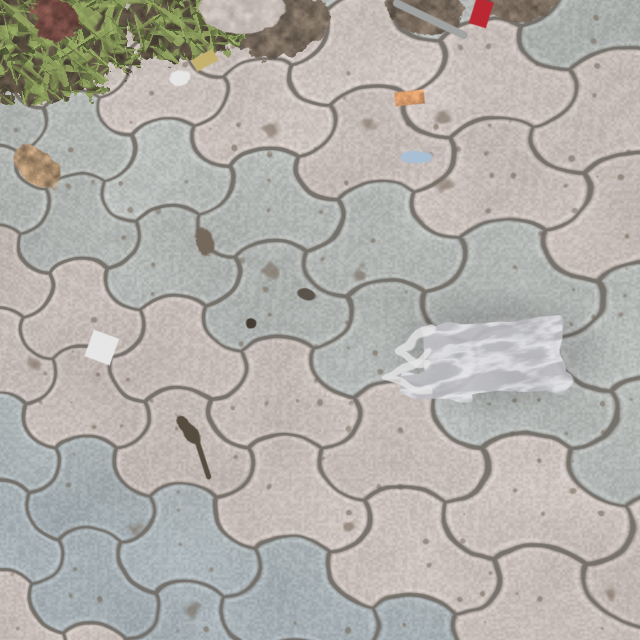
Reproduce this texture procedurally as a three.js fragment shader.

```glsl
// Weathered three-lobed paving stones in perspective, with grass and litter.
// A projective map leads to a hexagonal lattice with edges bent into arcs;
// noise wears the stones, and ellipses, boxes and strokes form the objects.
varying vec2 vUv;

// Projective lattice: column step, row step, origin (y runs downward)
const vec3 COLUMN = vec3(0.1326, 0.034, -0.05);
const vec3 ROW = vec3(0.00385, 0.1279, -0.014);
const vec3 ORIGIN = vec3(0.1198, 0.356, 1.0);
const float HEX = 0.866025;
const float LOBE = 0.2725;   // lobe centre from stone centre
const float RADIUS = 0.3675; // lobe radius
const float ARC_COS = 0.619; // cosine of half the arc
const float JOINT = 0.012;
const float SOFT = 0.0016;
const vec3 PINK = vec3(0.775, 0.735, 0.715);
const vec3 GREY = vec3(0.695, 0.71, 0.7);
const vec3 BLUE = vec3(0.63, 0.675, 0.7);
const vec3 GROUT = vec3(0.43, 0.41, 0.385);
const vec3 SOIL = vec3(0.34, 0.3, 0.25);
const vec3 GRASS = vec3(0.47, 0.53, 0.31);
const vec3 DIRT = vec3(0.46, 0.41, 0.36);
const vec3 PAPER = vec3(0.9);
const vec3 PLASTIC = vec3(0.81, 0.81, 0.83);

vec2 p;   // canvas point
vec3 col; // colour so far

float hash(vec2 v) { return fract(sin(dot(v, vec2(127.1, 311.7))) * 43758.55); }

float noise(vec2 v) {
  vec2 i = floor(v), f = fract(v);
  f = f * f * (3.0 - 2.0 * f);
  return mix(mix(hash(i), hash(i + vec2(1, 0)), f.x),
             mix(hash(i + vec2(0, 1)), hash(i + 1.0), f.x), f.y);
}

float fbm(vec2 v) {
  float sum = 0.0, amp = 0.5;
  for (int k = 0; k < 4; k++) { sum += amp * noise(v); v = v * 2.03 + 7.1; amp *= 0.5; }
  return sum;
}

vec2 wobble(float f) { return vec2(noise(p * f), noise(p * f + 9.0)) - 0.5; }

vec2 turn(vec2 v, float a) { return vec2(cos(a) * v.x + sin(a) * v.y, cos(a) * v.y - sin(a) * v.x); }

void paint(vec3 c, float mask) { col = mix(col, c, mask); }

// Shapes: s holds centre and radii, or both ends of a stroke
float blob(vec4 s, float a, float rough) {
  float e = SOFT / min(s.z, s.w);
  return 1.0 - smoothstep(1.0 - e, 1.0 + e, length(turn(p - s.xy, a) / s.zw) + rough * (fbm(p * 70.0) - 0.47));
}

float box(vec4 s, float a) {
  vec2 d = abs(turn(p - s.xy, a)) - s.zw;
  return 1.0 - smoothstep(-SOFT, SOFT, max(d.x, d.y));
}

float stroke(vec4 s, float w) {
  vec2 v = s.zw - s.xy, d = p - s.xy;
  return 1.0 - smoothstep(w - SOFT, w + SOFT, length(d - v * clamp(dot(d, v) / dot(v, v), 0.0, 1.0)));
}

float arc(vec2 v, vec2 n) {
  float l = length(v);
  return -dot(v, n) > ARC_COS * l ? abs(l - RADIUS) : 1.0;
}

// Distance to the joint, then column and row of the stone
vec3 paver(vec2 q) {
  vec2 cell = vec2(2.0 * HEX, 1), c = cell * floor(q / cell + 0.5), c2 = cell * (floor(q / cell) + 0.5);
  if (length(q - c2) < length(q - c)) c = c2;
  vec2 d = q - c, owner = c;
  float joint = 1.0;
  for (int k = 0; k < 3; k++) {
    float a = 1.570796 + float(k) * 2.094395;
    vec2 n = vec2(cos(a), sin(a)), outer = d - n * (1.0 - LOBE);
    if (length(outer) < RADIUS) owner = c + n;
    joint = min(joint, min(arc(outer, n), arc(d + n * LOBE, n)));
  }
  float i = floor(owner.x / HEX + 0.5);
  return vec3(joint, i, floor(owner.y - 0.5 * i + 0.5));
}

void paving() {
  vec3 h = vec3(p, 1);
  vec2 ij = vec2(dot(h, cross(ROW, ORIGIN)), dot(h, cross(ORIGIN, COLUMN))) / dot(h, cross(COLUMN, ROW));
  vec3 s = paver(vec2(ij.x * HEX, ij.y + 0.5 * ij.x) + 0.018 * wobble(45.0));
  // Two rows of each colour in turn
  vec3 cool = mix(GREY, BLUE, 0.8 * smoothstep(0.65, 1.25, p.y + 0.35 * (1.0 - p.x)));
  col = mod(s.z + 1.0, 4.0) < 2.0 ? cool : PINK;
  col += 0.035 * (hash(s.yz) - 0.5) + 0.1 * (fbm(p * 9.0) - 0.47) + 0.09 * (noise(p * 260.0) - 0.5);
  // Scattered stains and specks
  for (int k = 0; k < 2; k++) {
    vec2 g = p * (8.0 + 15.0 * float(k)), id = floor(g) + 31.0 * float(k);
    float d = length(fract(g) - 0.3 - 0.4 * vec2(hash(id), hash(id + 5.3))) + 0.12 * (noise(p * 90.0) - 0.5);
    paint(DIRT, step(0.66, hash(id + 2.7)) * (1.0 - smoothstep(0.02, 0.13, d)) * 0.6);
  }
  // Worn pale rim and dark joint
  float w = JOINT * (0.65 + 0.8 * noise(p * 24.0));
  col += 0.045 * smoothstep(0.015, 0.035, s.x) * (1.0 - smoothstep(0.04, 0.075, s.x));
  paint(GROUT, 0.25 * (1.0 - smoothstep(w, w + 0.03, s.x)));
  paint(GROUT, 0.85 * (1.0 - smoothstep(w - 0.006, w + 0.012, s.x)));
}

void verge(float tone) {
  paint(DIRT * tone, max(blob(vec4(0.43, 0.03, 0.08, 0.06), 0.0, 0.5), blob(vec4(0.665, 0.01, 0.06, 0.045), 0.3, 0.4)));
  paint(DIRT * tone, blob(vec4(0.81, 0, 0.06, 0.034), 0.0, 0.4));
  // Layers of blades in turned grids
  vec3 turf = SOIL * tone;
  for (int k = 0; k < 5; k++) {
    vec2 q = turn(p, float(k) * 1.25 + 0.4) * vec2(150, 32) + 13.0 * float(k);
    turf = mix(turf, GRASS * (0.6 + 0.75 * hash(floor(q))), 0.85 * smoothstep(0.6, 0.75, noise(q)));
  }
  paint(turf, max(blob(vec4(0.052, 0.05, 0.165, 0.112), 0.0, 0.6), blob(vec4(0.285, 0.03, 0.098, 0.068), 0.0, 0.6)));
  paint(PINK * (0.6 + 0.4 * tone), blob(vec4(0.378, 0.014, 0.066, 0.038), 0.0, 0.2));
  paint(vec3(0.46, 0.3, 0.27) * tone, blob(vec4(0.085, 0.03, 0.038, 0.03), 0.6, 0.9));
}

void litter(float tone) {
  // Droppings, leaf and twigs
  paint(SOIL * 0.8, max(blob(vec4(0.393, 0.506, 0.008, 0.008), 0.0, 0.6), 0.8 * blob(vec4(0.479, 0.46, 0.014, 0.009), 0.3, 0.4)));
  paint(DIRT, blob(vec4(0.32, 0.377, 0.013, 0.024), -0.4, 0.7));
  paint(vec3(0.66, 0.55, 0.43) * tone, blob(vec4(0.058, 0.26, 0.043, 0.025), 0.65, 0.5));
  paint(SOIL, max(blob(vec4(0.294, 0.672, 0.027, 0.01), 0.9, 0.7), stroke(vec4(0.305, 0.68, 0.326, 0.745), 0.004)));
  paint(GREY * 0.9, stroke(vec4(0.62, 0.005, 0.725, 0.055), 0.006));
  // Paper scraps
  paint(PAPER, max(box(vec4(0.159, 0.543, 0.021, 0.022), 0.35), blob(vec4(0.281, 0.122, 0.016, 0.012), -0.4, 0.6)));
  paint(vec3(0.86, 0.62, 0.43) * tone, box(vec4(0.64, 0.153, 0.023, 0.011), -0.1));
  paint(vec3(0.66, 0.75, 0.83), blob(vec4(0.65, 0.246, 0.023, 0.009), 0.0, 0.8));
  paint(vec3(0.73, 0.16, 0.2), box(vec4(0.752, 0.02, 0.014, 0.021), 0.3));
  paint(vec3(0.77, 0.7, 0.43), box(vec4(0.32, 0.094, 0.019, 0.01), -0.5));
}

void bag() {
  col *= 0.87 + 0.13 * smoothstep(0.5, 1.15, length((p - vec2(0.78, 0.55)) / vec2(0.17, 0.1)));
  float fold = 1.0 - abs(2.0 * fbm(turn(p, -0.2) * vec2(14, 38)) - 0.95);
  vec3 film = PLASTIC + 0.16 * (smoothstep(0.72, 1.0, fold) - 0.45) + 0.12 * (fbm(p * 22.0) - 0.47);
  p += 0.012 * wobble(40.0);
  float body = max(box(vec4(0.772, 0.558, 0.108, 0.056), -0.06), box(vec4(0.68, 0.602, 0.055, 0.021), 0.08));
  paint(film, 0.88 * max(body, blob(vec4(0.86, 0.59, 0.035, 0.02), 0.2, 0.2)));
  // Two open handles
  for (int k = 0; k < 2; k++) {
    vec2 tip = vec2(0.622, 0.55) + float(k) * vec2(-0.02, 0.04);
    paint(PAPER, 0.8 * max(stroke(vec4(tip, 0.672, tip.y - 0.04), 0.006), stroke(vec4(tip, 0.67, tip.y + 0.02), 0.006)));
  }
}

void main() {
  p = vec2(vUv.x, 1.0 - vUv.y);
  float tone = 0.6 + 0.85 * fbm(p * 80.0);
  paving();
  verge(tone);
  litter(tone);
  bag();
  gl_FragColor = vec4(clamp(col, 0.0, 1.0), 1);
}
```
